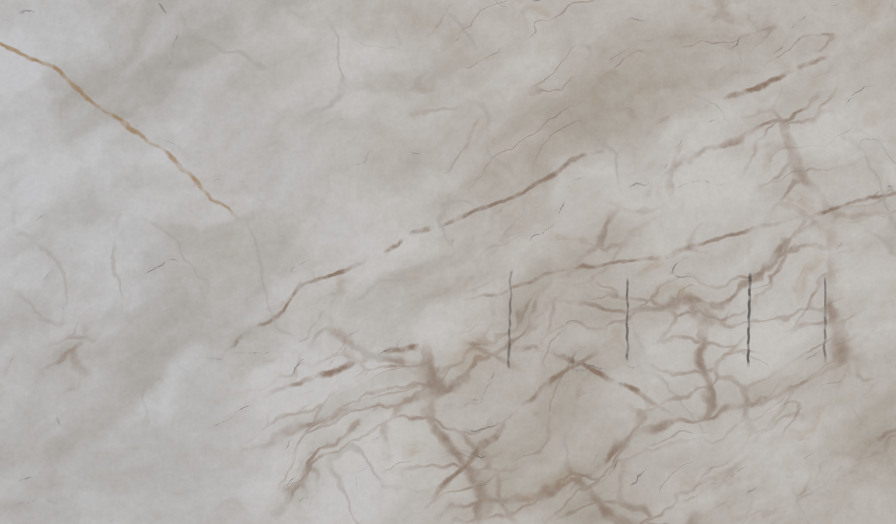
Give the GLSL for this texture, as a Shadertoy shader.

```glsl
// Draws a polished slab of pale warm-grey marble with brown diagonal veins and fine dark cracks.

const vec3 PALE   = vec3(0.752, 0.743, 0.735);
const vec3 SHADE  = vec3(0.648, 0.624, 0.592);
const vec3 COOL   = vec3(0.990, 1.000, 1.015);
const vec3 WARM   = vec3(1.005, 0.997, 0.985);
const vec3 BROWN  = vec3(0.530, 0.450, 0.395);
const vec3 OCHRE  = vec3(0.600, 0.490, 0.370);
const vec3 CRACK  = vec3(0.330, 0.315, 0.310);
const float TILT  = 0.50;               // main direction of the veins, radians
const vec2 FRAGMENT_FREQ = vec2(2.3, 5.4);
const vec2 BRAID_FREQ    = vec2(6.0, 14.0);
const float WARP  = 0.12;
const float GRAIN = 0.013;
const int TICKS   = 4;

mat2 turn(float a) { return mat2(cos(a), -sin(a), sin(a), cos(a)); }

vec2 hash2(vec2 c) {
    vec3 h = fract(vec3(c.xyx) * vec3(0.1031, 0.1030, 0.0973));
    h += dot(h, h.yzx + 33.33);
    return fract((h.xx + h.yz) * h.zy);
}

// Gradient noise, roughly -0.7 to 0.7
float noise(vec2 p) {
    vec2 i = floor(p), f = p - i;
    vec2 u = f * f * f * (f * (f * 6.0 - 15.0) + 10.0);
    vec4 g;
    for (int k = 0; k < 4; k++) {
        vec2 o = vec2(k & 1, k >> 1);
        float a = 6.2832 * hash2(i + o).x;
        g[k] = dot(vec2(cos(a), sin(a)), f - o);
    }
    return mix(mix(g.x, g.y, u.x), mix(g.z, g.w, u.x), u.y);
}

float fbm(vec2 p) {
    float sum = 0.0, amp = 0.6;
    for (int k = 0; k < 5; k++) {
        sum += amp * noise(p);
        p = turn(0.6) * p * 2.03 + 17.3;
        amp *= 0.5;
    }
    return sum;
}

// x: distance to the nearest fragment border, y: random value of the fragment
vec2 fragments(vec2 p) {
    vec2 cell = floor(p), f = p - cell, nearest = vec2(0.0), home = vec2(0.0);
    float best = 9.0, border = 9.0;
    for (int k = 0; k < 9; k++) {
        vec2 o = vec2(k % 3 - 1, k / 3 - 1);
        vec2 r = o + hash2(cell + o) - f;
        if (dot(r, r) < best) { best = dot(r, r); nearest = r; home = o; }
    }
    for (int k = 0; k < 25; k++) {
        vec2 o = home + vec2(k % 5 - 2, k / 5 - 2);
        vec2 r = o + hash2(cell + o) - f, d = r - nearest;
        if (dot(d, d) > 1e-4) border = min(border, dot(0.5 * (r + nearest), normalize(d)));
    }
    return vec2(border, hash2(cell + home + 7.0).y);
}

float line(float d, float width) { return 1.0 - smoothstep(0.15 * width, width, abs(d)); }

// Bent vein from a to b that fades at both ends
float strand(vec2 p, vec2 a, vec2 b, float bend, float width) {
    vec2 d = b - a;
    float t = dot(p - a, d) / dot(d, d);
    float off = dot(p - a, vec2(-d.y, d.x)) / length(d) - 4.0 * bend * t * (1.0 - t);
    return line(off, width) * smoothstep(0.0, 0.12, t) * (1.0 - smoothstep(0.88, 1.0, t));
}

float blob(vec2 p, vec2 centre, vec2 radius) {
    vec2 d = (p - centre) / radius;
    return exp(-dot(d, d));
}

void mainImage(out vec4 fragColor, in vec2 fragCoord) {
    vec2 p = fragCoord / iResolution.y;
    float pixel = 1.0 / iResolution.y;

    // Warped and tilted stone coordinates
    vec2 q = p + WARP * vec2(fbm(p * 3.1 + 4.0), fbm(p * 3.1 + 31.0));
    q += 0.012 * vec2(fbm(p * 27.0), fbm(p * 27.0 + 50.0));
    vec2 s = turn(TILT) * q;
    vec2 ripple = p + 0.035 * vec2(fbm(p * 7.0 + 9.0), fbm(p * 7.0 + 63.0));
    float patchy = fbm(p * 4.5 + 80.0);
    float fine = fbm(p * 26.0 + 12.0);

    // Brown network, densest at the lower right
    vec2 frag = fragments(s * FRAGMENT_FREQ + 3.0);
    vec2 braid = fragments(s * BRAID_FREQ + 11.0);
    float zone = blob(p, vec2(1.08, 0.22), vec2(0.62, 0.27)) + 0.8 * blob(p, vec2(1.42, 0.62), vec2(0.20, 0.30));
    float density = smoothstep(0.25, 0.75, zone + 1.1 * patchy);
    float near = 1.0 - smoothstep(0.04, 0.30, frag.x);
    float width = 0.035 + 0.13 * max(0.0, fbm(p * 8.0 + 21.0) + 0.05);
    float web = line(frag.x, width) * density * smoothstep(-0.35, 0.1, fbm(p * 11.0 + 47.0));
    float threads = line(braid.x, 0.07) * density * near;
    float brown = max(0.75 * web, 0.55 * threads);

    // Clouds, tinted fragments and shadows beside the network
    float upper = smoothstep(-0.02, 0.08, ripple.y - 0.36 * ripple.x - 0.29) * smoothstep(0.55, 1.1, p.x);
    float lower = blob(p, vec2(1.02, 0.15), vec2(0.42, 0.20));
    float tone = 0.18 + 1.15 * fbm(s * vec2(2.2, 4.4)) + 0.55 * fbm(s * vec2(6.0, 15.0) + 40.0);
    tone += 0.50 * (frag.y - 0.45) * smoothstep(0.0, 0.10, frag.x);
    tone += 0.16 * (braid.y - 0.5) * smoothstep(0.0, 0.15, braid.x);
    tone += 0.33 * upper + 0.33 * lower + 0.22 * density * near + 0.25 * fine;
    vec3 col = mix(PALE, SHADE, clamp(tone, -0.12, 1.1));
    col *= mix(COOL, WARM, smoothstep(0.1, 1.0, p.x + 0.4 * patchy));

    // Long veins crossing the slab
    float sweep = strand(ripple, vec2(0.48, 0.40), vec2(1.68, 0.93), 0.015, 0.0065);
    sweep = max(sweep, 0.8 * strand(ripple, vec2(0.84, 0.42), vec2(1.85, 0.66), 0.0, 0.006));
    sweep = max(sweep, strand(ripple, vec2(0.50, 0.23), vec2(1.30, 0.20), 0.13, 0.009));
    sweep = max(sweep, strand(ripple, vec2(0.40, 0.31), vec2(0.58, 0.46), -0.01, 0.007));
    sweep = max(sweep, strand(ripple, vec2(0.82, 0.04), vec2(1.14, 0.34), 0.01, 0.009));
    brown = max(brown, sweep * smoothstep(-0.25, 0.22, patchy + 0.5 * fine));
    col = mix(col, BROWN, clamp(brown * (0.74 + 0.9 * fine), 0.0, 0.9));

    // Ochre vein and stains
    float ochre = strand(ripple, vec2(-0.08, 0.97), vec2(0.46, 0.57), 0.025, 0.006);
    col = mix(col, OCHRE, clamp(ochre * (0.6 + 1.4 * fine), 0.0, 0.8));
    col = mix(col, OCHRE, 0.28 * smoothstep(0.2, 0.45, fbm(s * vec2(7.0, 11.0) + 90.0)) * max(density, upper));

    // Hairline cracks, rusty along the upper right, and faint grey threads
    float hair = line(noise(s * vec2(4.0, 11.0) + 70.0), 0.022) * smoothstep(0.05, 0.3, fbm(p * 8.0 + 33.0));
    col = mix(col, CRACK, 0.40 * hair * smoothstep(-0.1, 0.2, fine));
    float rust = line(noise(s * vec2(3.5, 13.0) + 140.0), 0.035) * max(upper, 0.7 * density);
    col = mix(col, BROWN, 0.42 * rust * smoothstep(-0.1, 0.2, fbm(p * 9.0 + 71.0)));
    float thread = line(noise(turn(-1.0) * q * vec2(3.0, 6.0) + 25.0), 0.03);
    col = mix(col, SHADE * COOL, 0.50 * thread * smoothstep(0.0, 0.25, fbm(p * 5.0 + 55.0)));

    // Upright ticks
    for (int k = 0; k < TICKS; k++) {
        vec2 h = hash2(vec2(k, 5));
        float x = 1.0 + 0.2 * float(k) + 0.07 * (h.x - 0.5);
        float d = p.x - x - 0.05 * (h.y - 0.5) * (p.y - 0.38) - 0.004 * noise(p * 40.0);
        float span = 1.0 - smoothstep(0.0, 0.015, abs(p.y - 0.39) - 0.05 - 0.035 * h.y);
        float worn = mix(0.55, 1.0, smoothstep(-0.25, 0.1, noise(vec2(h.x * 40.0, p.y * 70.0))));
        col = mix(col, CRACK, line(d, 0.002 + pixel) * span * worn * (0.5 + 0.35 * h.x));
    }

    // Fine grain
    col += GRAIN * (noise(p * 150.0) + noise(p * 75.0 + 8.0));
    fragColor = vec4(col, 1.0);
}
```
